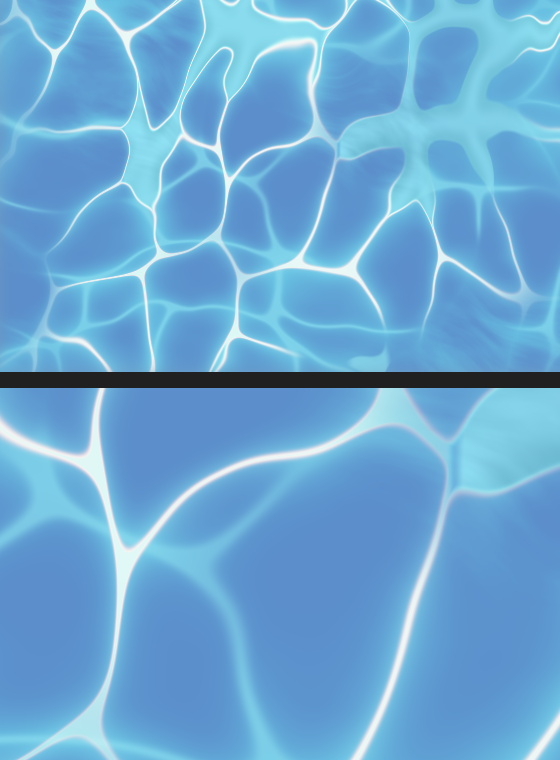
Top, the full canvas; bottom, a detail of the centre.
Give the GLSL for this texture, as a Shadertoy shader.

```glsl
// Sunlit pool water: a bright web of caustics with pale lenses over soft blue ripples.

float hash(vec2 p) {
    return fract(sin(dot(p, vec2(127.1, 311.7))) * 43758.5453);
}

float noise(vec2 p) {
    vec2 i = floor(p), f = fract(p);
    f = f * f * f * (f * (f * 6.0 - 15.0) + 10.0);
    return mix(mix(hash(i), hash(i + vec2(1, 0)), f.x),
               mix(hash(i + vec2(0, 1)), hash(i + vec2(1, 1)), f.x), f.y);
}

float fbm(vec2 p) {
    float sum = 0.0, amp = 0.5;
    for (int i = 0; i < 4; i++) {
        sum += amp * noise(p);
        p = mat2(1.6, 1.2, -1.2, 1.6) * p + 5.3;
        amp *= 0.5;
    }
    return sum;
}

vec2 warp(vec2 p) {
    return vec2(noise(p), noise(p + 31.7)) - 0.5;
}

vec2 cellPoint(vec2 cell) {
    return 0.5 + 0.8 * (vec2(hash(cell), hash(cell + 19.7)) - 0.5);
}

// Distance to the nearest cell wall, blended so that the junctions web together
float wallDistance(vec2 p) {
    vec2 cell = floor(p), f = fract(p), nearest = vec2(9.0);
    for (int j = -1; j <= 1; j++)
    for (int i = -1; i <= 1; i++) {
        vec2 o = vec2(i, j);
        vec2 r = o + cellPoint(cell + o) - f;
        if (dot(r, r) < dot(nearest, nearest)) nearest = r;
    }
    float sum = 0.0;
    for (int j = -2; j <= 2; j++)
    for (int i = -2; i <= 2; i++) {
        vec2 o = vec2(i, j);
        vec2 r = o + cellPoint(cell + o) - f;
        vec2 d = r - nearest;
        if (dot(d, d) > 1e-4)
            sum += exp(-22.0 * dot(0.5 * (r + nearest), normalize(d)));
    }
    return max(0.0, -log(sum) / 22.0);
}

void mainImage(out vec4 fragColor, in vec2 fragCoord) {
    vec2 uv = fragCoord / iResolution.y;
    float aspect = iResolution.x / iResolution.y;

    // Surface bending: slanted on the left, choppier in the upper corners
    float choppy = smoothstep(0.45, 0.75, abs(uv.x - 0.5 * aspect)) * smoothstep(0.35, 1.0, uv.y);
    vec2 q = uv;
    q.x -= 0.45 * uv.y * (1.0 - smoothstep(0.0, 1.4, uv.x));
    q += 0.16 * warp(uv * 3.0) + 0.045 * warp(uv * 9.0 + 4.0);
    q += choppy * 0.07 * warp(uv * vec2(20.0, 9.0));

    // Main web, swelling into lenses here and there
    float wall = wallDistance(q * vec2(3.6, 3.0) + 2.0) / 3.3;
    float swell = 0.045 * smoothstep(0.6, 0.92, noise(uv * vec2(5.0, 3.5) + 3.0));
    float gap = max(wall - swell, 0.0);
    float strength = smoothstep(0.15, 0.6, noise(uv * 3.2 + 50.0));

    // Faint secondary folds, wider than tall
    vec2 foldPos = uv + 0.25 * warp(uv * 2.5 + 9.0) + 0.05 * warp(uv * 8.0);
    float fold = wallDistance(foldPos * vec2(2.6, 4.6) + 8.0) / 3.8;
    float foldMask = smoothstep(0.3, 0.75, noise(uv * 4.0 + 70.0));

    // Silky streaks
    vec2 silkPos = mat2(0.9, 0.4, -0.4, 0.9) * (uv + 0.12 * warp(uv * 6.0));
    float silk = (fbm(silkPos * vec2(9.0, 34.0)) - 0.47) * smoothstep(0.4, 0.8, noise(uv * 3.0 + 90.0));

    // Diffuse light on the pool floor
    float light = 0.68 * exp(-gap / 0.05) * mix(0.5, 1.0, strength)
                + 0.55 * exp(-fold / 0.028) * mix(0.3, 1.0, foldMask)
                + 1.1 * (fbm(uv * vec2(2.2, 3.4) + 12.0) - 0.42)
                + 0.6 * silk;
    vec3 col = mix(vec3(0.355, 0.555, 0.795), vec3(0.40, 0.75, 0.885), smoothstep(-0.05, 1.0, light));

    // Pale halo, lens fill and thin folds
    vec3 pale = vec3(0.55, 0.87, 0.935);
    float soft = 1.5 / iResolution.y;
    float lens = smoothstep(-soft, soft, swell - wall) * smoothstep(0.002, 0.012, swell);
    col = mix(col, pale, 0.65 * strength * exp(-gap / 0.011));
    col = mix(col, pale - 0.08 * smoothstep(0.0, 0.04, wall) + 0.15 * silk, 0.75 * lens);
    col = mix(col, pale, 0.6 * foldMask * exp(-pow(fold / 0.007, 2.0)));

    // White focus lines with a slight colour fringe
    float width = mix(0.0012, 0.0042, noise(uv * 8.0 + 20.0)) + 0.5 / iResolution.y;
    vec3 offset = (vec3(wall - swell) + vec3(-0.0012, 0.0, 0.0008)) / width;
    vec3 focus = exp(-offset * offset) * strength;
    col = mix(col, vec3(0.97, 0.98, 0.97), 0.95 * focus);

    // Greyish falloff at the left and bottom border
    float border = exp(-min(uv.x, uv.y) / 0.018);
    col = mix(col, vec3(0.45, 0.60, 0.75), 0.35 * border);

    fragColor = vec4(col, 1.0);
}
```
